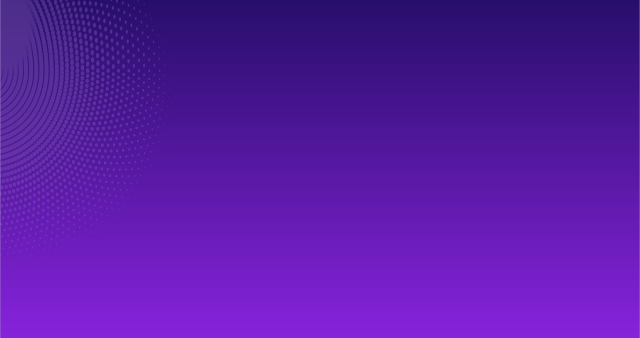
A Shadertoy shader for this background:

```glsl
// Violet vertical gradient with a curved halftone of pale dots in the upper left corner.

const float TAU = 6.2831853;
const vec3 TOP_COLOR = vec3(0.155, 0.055, 0.42);
const vec3 BOTTOM_COLOR = vec3(0.53, 0.135, 0.86);
const vec3 DOT_COLOR = vec3(0.47, 0.33, 0.68);
const vec3 EDGE_COLOR = vec3(0.62, 0.50, 0.80);

// Smooth coverage of a signed distance, with a blur of one pixel.
float coverage(float dist, float pixel) {
    return 1.0 - smoothstep(-0.6 * pixel, 0.6 * pixel, dist);
}

// Bend the plane so that rings straighten above their centre.
vec2 bend(vec2 p, vec2 center) {
    vec2 d = p - center;
    d.y *= d.y > 0.0 ? 0.85 : 0.6;
    return d;
}

// Distance to the nearest dot on concentric rings with equal dot counts.
float ringDots(vec2 d, float spacing, float count, float dotRadius) {
    float radius = length(d);
    float ring = floor(radius / spacing);
    float across = radius - (ring + 0.5) * spacing;
    float turn = atan(d.y, d.x) / TAU * count + 0.5 * mod(ring, 2.0);
    float along = (fract(turn) - 0.5) * TAU * radius / count;
    return length(vec2(across, along)) - dotRadius;
}

// Dots shrink toward a round limit and merge into a solid corner.
float halftone(vec2 p, float pixel) {
    float fade = max(1.0 - length(p - vec2(0.0, 0.272)) / 0.53, 0.0);
    float dotRadius = min(0.0079 * pow(fade, 0.6), 0.0063);
    float dots = coverage(ringDots(bend(p, vec2(-0.037, 0.21)), 0.0152, 150.0, dotRadius), pixel);
    dots *= smoothstep(0.0, 0.12, fade);
    float solid = 1.0 - smoothstep(0.08, 0.125, length((p - vec2(0.0, 0.07)) * vec2(1.0, 0.65)));
    return max(dots, solid);
}

void mainImage(out vec4 fragColor, in vec2 fragCoord) {
    // Height units, measured down from the upper left corner.
    float pixel = 1.0 / iResolution.y;
    vec2 p = vec2(fragCoord.x, iResolution.y - fragCoord.y) * pixel;
    float aspect = iResolution.x * pixel;

    vec3 color = mix(TOP_COLOR, BOTTOM_COLOR, p.y);
    color = mix(color, DOT_COLOR, 0.45 * halftone(p, pixel));

    // Thin pale lines along both sides.
    float side = min(p.x, aspect - p.x);
    color = mix(color, EDGE_COLOR, 0.5 * coverage(side - 0.0022, pixel));

    fragColor = vec4(color, 1.0);
}
```
